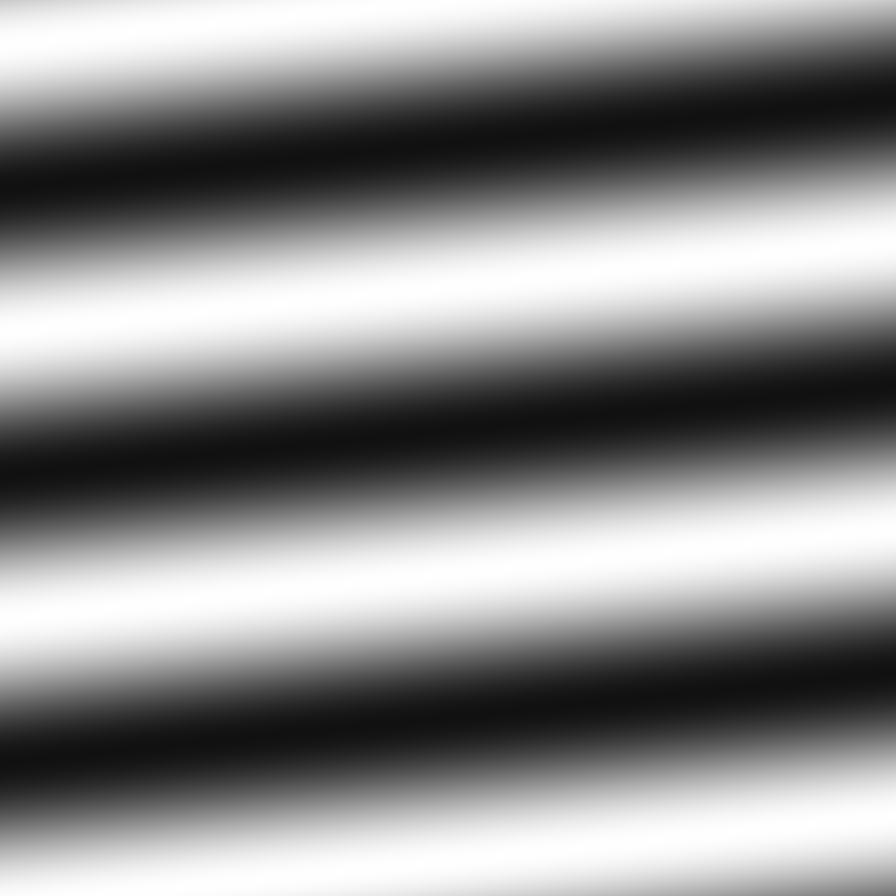
Write a WebGL 1 fragment shader that draws this pattern.

```glsl
precision highp float;
// Soft, slightly tilted bands that fade between near-black and white.
// A cosine wave runs across the tilted bands; its height blends the two tones.
// The bands are regular and smooth, so no randomness is needed.

uniform vec2 u_resolution;

const float TWO_PI = 6.2831853;
const float BANDS_DOWN = 3.122;   // wave cycles over the canvas height
const float BAND_SLOPE = 0.101;   // rise of a band per canvas width
const float DARK_HEIGHT = 0.469;  // height of one dark centre at the left edge
const vec3 DARK_TONE = vec3(0.067);
const vec3 LIGHT_TONE = vec3(0.997);

// 0 at the centre of a dark band, 1 at the centre of a light one
float bandWave(vec2 point) {
  float height = point.y - BAND_SLOPE * point.x - DARK_HEIGHT;
  return 0.5 - 0.5 * cos(TWO_PI * BANDS_DOWN * height);
}

void main() {
  vec2 point = gl_FragCoord.xy / u_resolution;
  gl_FragColor = vec4(mix(DARK_TONE, LIGHT_TONE, bandWave(point)), 1.0);
}
```
